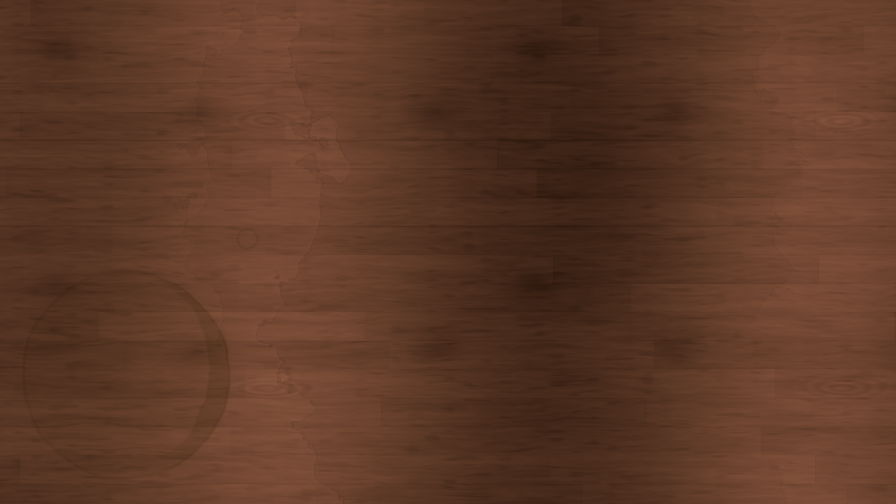
Give the GLSL for this texture, as a Shadertoy shader.

```glsl
// Dark walnut planks in narrow rows, with fine grain, soft knots and oval figure.
// Stretched noise makes the grain; broad cosine shading lights the boards, and
// noise-warped distances draw the faint water marks and the cup ring.

float hash(vec2 p) {
    return fract(sin(dot(p, vec2(127.1, 311.7))) * 43758.5453);
}

float noise(vec2 p) {
    vec2 i = floor(p), f = fract(p);
    f = f * f * (3.0 - 2.0 * f);
    return mix(mix(hash(i), hash(i + vec2(1, 0)), f.x),
               mix(hash(i + vec2(0, 1)), hash(i + vec2(1, 1)), f.x), f.y);
}

float fbm(vec2 p) {
    float sum = 0.0, amp = 0.5;
    for (int i = 0; i < 5; i++) {
        sum += amp * noise(p);
        p = p * 2.03 + 17.3;
        amp *= 0.5;
    }
    return sum;
}

// Tone of the rows of boards: random board shade, faint seams and butt joints
float planks(vec2 p) {
    float y = p.y * 17.6 + 0.3;
    float row = floor(y);
    float x = p.x * 1.9 + hash(vec2(row, 4.0)) * 5.0;
    float shade = hash(vec2(floor(x), row)) - 0.5;
    float seamGap = min(fract(y), 1.0 - fract(y)) / 17.6;
    float jointGap = min(fract(x), 1.0 - fract(x)) / 1.9;
    float seam = 1.0 - smoothstep(0.0005, 0.003, seamGap);
    float joint = 1.0 - smoothstep(0.0003, 0.002, jointGap);
    float strength = hash(vec2(floor(y + 0.5), 9.0));
    return shade * 0.15 - seam * (0.03 + 0.14 * strength * strength) - joint * 0.03;
}

// Fine horizontal fibres, bent slightly by a slow warp
float grain(vec2 p) {
    float row = floor(p.y * 17.6 + 0.3);
    p.y += 0.022 * (fbm(p * vec2(6.0, 14.0) + row * 3.7) - 0.5);
    float broad = fbm(vec2(p.x * 4.0 + row * 5.1, p.y * 55.0)) - 0.48;
    float fine = noise(vec2(p.x * 17.0, p.y * 210.0)) - 0.5;
    float speck = noise(vec2(p.x * 60.0, p.y * 260.0)) - 0.5;
    float pores = smoothstep(0.66, 0.95, noise(vec2(p.x * 28.0 + row, p.y * 150.0)));
    return broad * 0.27 + fine * 0.13 + speck * 0.08 - pores * 0.12;
}

// Blurred dark knots on two interleaved repeats
float knots(vec2 p) {
    float sum = 0.0;
    for (int i = 0; i < 2; i++) {
        vec2 shift = i == 0 ? vec2(0.115, 0.43) : vec2(0.39, 0.305);
        vec2 cell = vec2(i == 0 ? 0.95 : 0.475, 0.474);
        vec2 q = mod(p - shift + cell * 0.5, cell) - cell * 0.5;
        q += 0.02 * (fbm(p * 18.0) - 0.5);
        sum += exp(-dot(q * vec2(28.0, 42.0), q * vec2(28.0, 42.0)));
        sum += 0.5 * exp(-dot(q * vec2(12.0, 20.0), q * vec2(12.0, 20.0)));
    }
    return sum;
}

// Nested oval growth lines, repeated in wide cells
float ovals(vec2 p) {
    vec2 cell = vec2(1.14, 0.53);
    vec2 q = mod(p - vec2(0.53, 0.76) + cell * 0.5, cell) - cell * 0.5;
    q += 0.012 * (fbm(p * vec2(12.0, 25.0)) - 0.5);
    float r = length(q * vec2(1.0, 3.6));
    return sin(r * 210.0) * smoothstep(0.13, 0.03, r);
}

// Dried water edge: thin dark line with a pale tide on the negative side
float tideMark(float d) {
    float line = 1.0 - smoothstep(0.0005, 0.004, abs(d));
    float tide = smoothstep(0.002, -0.002, d) * exp(min(d, 0.0) * 9.0);
    return tide * 0.10 - line * 0.14;
}

void mainImage(out vec4 fragColor, in vec2 fragCoord) {
    vec2 p = fragCoord / iResolution.y;

    // Broad light and shadow across the boards
    float tone = 0.49 + 0.39 * cos((p.x - 0.56) * 5.9);
    tone += 0.27 * smoothstep(0.5, 0.0, p.x);
    vec2 shadow = (p - vec2(1.1, 0.76)) * vec2(2.0, 4.5);
    tone -= 0.13 * exp(-dot(shadow, shadow));
    tone += 0.24 * (fbm(p * vec2(2.5, 4.0) + 6.0) - 0.48);

    // Wood
    tone += planks(p) + grain(p) - 0.17 * knots(p) + 0.08 * ovals(p);

    // Water marks
    vec2 jag = vec2(fbm(p * 15.0), fbm(p * 15.0 + 40.0)) - 0.48;
    float bend = 0.05 * sin(p.y * 9.0 - 4.2);
    float wet = smoothstep(0.3, 0.6, noise(p * 5.0 + 3.0));
    tone += tideMark(p.x - 0.60 - bend + 0.19 * jag.x);
    tone += 0.7 * wet * tideMark(p.x - 0.41 + bend + 0.2 * jag.y);
    tone += 0.6 * wet * tideMark(1.54 - p.x + bend + 0.25 * jag.x);

    // Cup ring with a thicker crescent on its right side
    vec2 c = p - vec2(0.25, 0.255);
    float r = length(c) + 0.012 * jag.x;
    float rim = 1.0 - smoothstep(0.001, 0.005, abs(r - 0.205));
    float crescent = smoothstep(0.208, 0.203, r)
        * smoothstep(0.198, 0.204, length(c + vec2(0.033, -0.012)) + 0.02 * jag.y)
        * smoothstep(0.05, 0.15, c.x);
    float ring = 0.08 * rim + 0.15 * crescent + 0.04 * smoothstep(0.208, 0.202, r);
    float cup = abs(length(p - vec2(0.49, 0.525)) - 0.021 + 0.012 * jag.y);
    ring += 0.10 * (1.0 - smoothstep(0.001, 0.004, cup));
    tone -= ring;

    vec3 walnut = mix(vec3(0.245, 0.143, 0.088), vec3(0.475, 0.298, 0.213), clamp(tone, -0.25, 1.2));
    walnut -= vec3(0.02, 0.0, 0.05) * ring;
    fragColor = vec4(walnut, 1.0);
}
```
